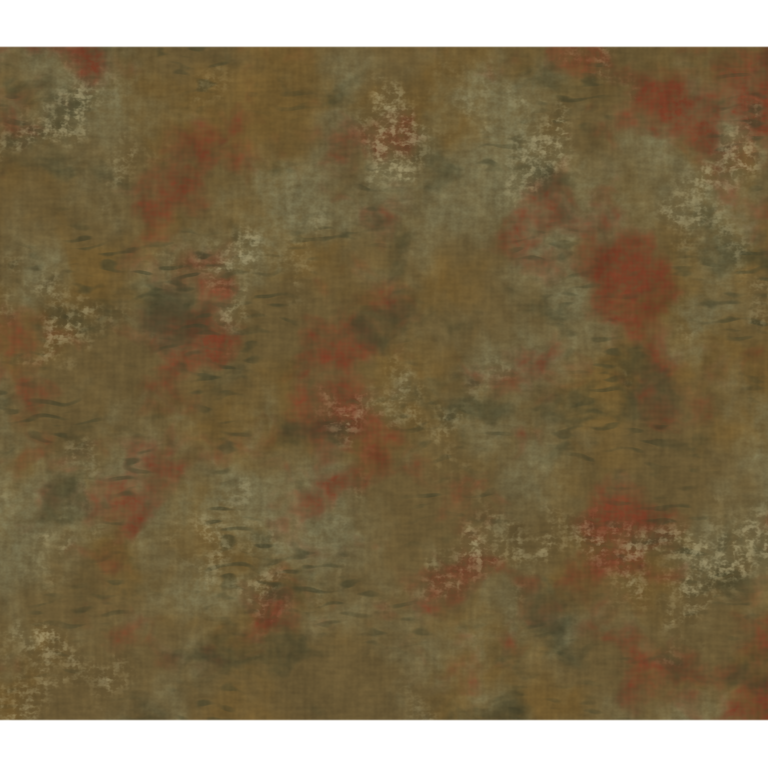
This texture is drawn by a WebGL 2 fragment shader. Its source:

```glsl
#version 300 es
precision highp float;
// Weathered olive plaster with rust, sage and dark brushed patches between white bands.

uniform vec2 u_resolution;
out vec4 fragColor;

const vec3 OLIVE = vec3(0.405, 0.338, 0.205);
const vec3 OCHRE = vec3(0.445, 0.345, 0.175);
const vec3 SAGE  = vec3(0.465, 0.440, 0.315);
const vec3 RUST  = vec3(0.445, 0.235, 0.150);
const vec3 SHADE = vec3(0.255, 0.250, 0.165);
const vec3 PALE  = vec3(0.620, 0.575, 0.430);
const vec2 PANEL = vec2(0.0625, 0.9390);   // bottom and top of the painted area

// Unit gradient direction for a lattice cell
vec2 gradientAt(vec2 cell) {
    vec3 p = fract(cell.xyx * vec3(0.1031, 0.1030, 0.0973));
    p += dot(p, p.yzx + 33.33);
    float angle = 6.28318 * fract((p.x + p.y) * p.z);
    return vec2(cos(angle), sin(angle));
}

float gradientNoise(vec2 p) {
    vec2 i = floor(p), f = fract(p);
    vec2 w = f * f * f * (f * (f * 6.0 - 15.0) + 10.0);
    float a = dot(gradientAt(i), f);
    float b = dot(gradientAt(i + vec2(1, 0)), f - vec2(1, 0));
    float c = dot(gradientAt(i + vec2(0, 1)), f - vec2(0, 1));
    float d = dot(gradientAt(i + vec2(1, 1)), f - vec2(1, 1));
    return mix(mix(a, b, w.x), mix(c, d, w.x), w.y);
}

// Layered noise, roughly -0.5 to 0.5
float fbm(vec2 p, int octaves, float gain) {
    float sum = 0.0, amplitude = 0.6;
    for (int i = 0; i < octaves; i++) {
        sum += amplitude * gradientNoise(p);
        p = mat2(1.92, 0.56, -0.56, 1.92) * p + 17.3;
        amplitude *= gain;
    }
    return sum;
}

// Soft-edged patches where layered noise rises above a level
float patches(vec2 p, float level, float softness) {
    return smoothstep(level - softness, level + softness, fbm(p, 5, 0.6));
}

// Fine crossing threads
float weave(vec2 uv) {
    float across = gradientNoise(uv * vec2(38.0, 210.0) + 5.0);
    float along = gradientNoise(uv * vec2(190.0, 30.0) + 71.0);
    return across + along;
}

vec3 plaster(vec2 uv) {
    // Ragged outlines from a small domain shift
    vec2 shift = vec2(gradientNoise(uv * 23.0 + 40.0), gradientNoise(uv * 23.0 + 90.0));
    vec2 q = uv + 0.014 * shift;
    float grain = fbm(uv * vec2(70.0, 85.0) + 11.0, 3, 0.65);
    float threads = weave(uv);

    // Broad tints
    vec3 color = mix(OLIVE, OCHRE, 0.7 * patches(q * 5.0 + 130.0, 0.12, 0.22));
    float sage = patches(q * vec2(5.2, 4.6) + 60.0, 0.10, 0.24);
    color = mix(color, SAGE, sage * (0.72 + 0.5 * grain));

    // Rust stains
    float rust = patches(q * vec2(5.6, 6.4) + 210.0, 0.20, 0.20);
    color = mix(color, RUST, clamp(rust * (0.82 + 0.9 * grain), 0.0, 1.0));

    // Dark smudges and broken sideways strokes
    float smudge = patches(q * vec2(6.5, 9.5) + 320.0, 0.28, 0.20);
    color = mix(color, SHADE, 0.60 * smudge);
    float strokeArea = patches(q * 5.5 + 410.0, 0.14, 0.18);
    vec2 bent = uv + vec2(0.0, 0.010 * gradientNoise(uv * 18.0));
    float strokes = smoothstep(0.08, 0.42, gradientNoise(bent * vec2(32.0, 105.0)));
    color = mix(color, SHADE, 0.55 * strokeArea * strokes);

    // Pale dry-brushed flecks
    float paleArea = patches(q * vec2(6.0, 5.5) + 530.0, 0.25, 0.18);
    float flecks = smoothstep(-0.18, 0.38, grain + 0.2 * threads);
    color = mix(color, PALE, 0.62 * paleArea * flecks);

    // Upright wash, mottling and cloth texture
    float wash = fbm(uv * vec2(17.0, 7.0) + 620.0, 3, 0.6);
    float mottle = fbm(uv * 24.0 + 710.0, 3, 0.6);
    return color * (1.0 + 0.13 * wash + 0.13 * mottle + 0.10 * grain + 0.055 * threads);
}

void main() {
    vec2 uv = gl_FragCoord.xy / u_resolution;
    float edge = 1.2 / u_resolution.y;
    float inside = smoothstep(PANEL.x - edge, PANEL.x + edge, uv.y)
                 * (1.0 - smoothstep(PANEL.y - edge, PANEL.y + edge, uv.y));
    fragColor = vec4(mix(vec3(1.0), plaster(uv), inside), 1.0);
}
```
